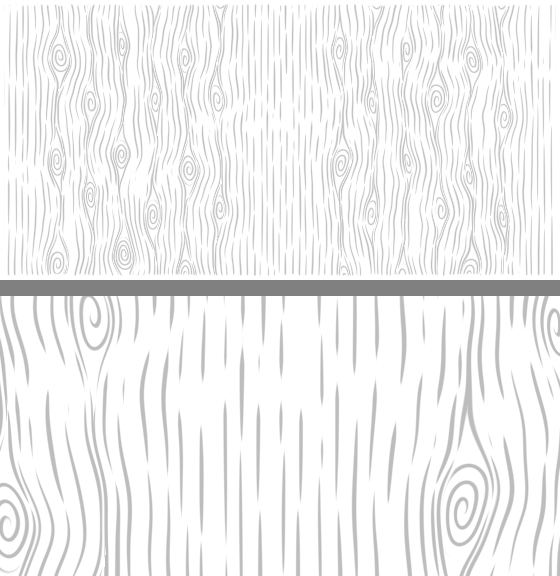
Top, the full canvas; bottom, a detail of the centre.
This texture is drawn by a Shadertoy shader. Its source:

```glsl
// Line-drawn wood grain: broken, tapered grey strokes on white that part around
// columns of spindle-shaped knots. Each knot pushes the grain coordinate sideways;
// strokes are its level lines, and oval spirals fill the knots.

const float SPACING = 0.023;

float hash(vec2 p) {
    return fract(sin(dot(p, vec2(127.1, 311.7))) * 43758.55);
}

// Layered sines bend the fibres, except near the straight edges and middle.
vec2 bend(vec2 p) {
    float amount = smoothstep(0.06, 0.24, abs(fract(p.x + 0.5) - 0.5));
    float wave = 0.009 * sin(p.y * 11.0 + p.x * 9.0)
               + 0.004 * sin(p.y * 29.0 - p.x * 17.0)
               + 0.0012 * sin(p.y * 67.0 + p.x * 40.0);
    return vec2(p.x + amount * wave + 0.001 * sin(p.y * 8.0 + p.x * 50.0), p.y);
}

// Offset from the nearest knot of a column (xy), its half width (z) and height (w).
vec4 knotAt(vec2 p, float column) {
    float x = 0.207 + 0.115 * mod(column, 6.0) + 1.012 * floor(column / 6.0);
    float shift = 0.5 * mod(column, 2.0) + 0.25 * hash(vec2(column, 4.0));
    float row = round(p.y / 0.39 - shift);
    vec2 seed = vec2(column, row);
    float y = (row + shift) * 0.39 + 0.06 * (hash(seed + 7.0) - 0.5);
    float width = 0.017 + 0.018 * hash(seed + 2.0);
    return vec4(p.x - x, p.y - y, width, 0.045 + width);
}

float spindle(vec4 knot) {
    return exp(-knot.y * knot.y / (knot.w * knot.w));
}

// Across-grain coordinate after all knots have pushed the fibres apart.
float grain(vec2 p) {
    p = bend(p);
    float u = p.x;
    for (float column = 0.0; column < 12.0; column++) {
        vec4 knot = knotAt(p, column);
        float edge = knot.z * spindle(knot);
        float side = abs(knot.x);
        float push = edge * exp(-max(side - edge, 0.0) / 0.045);
        u -= sign(knot.x) * min(side, push);
    }
    return u;
}

// Half width of a dash that tapers to both ends (x) and its sideways shift (y).
vec2 dash(float y, float id) {
    float size = mix(0.11, 0.36, hash(vec2(id, 1.0)));
    float along = y / size + 9.0 * hash(vec2(id, 2.0));
    float t = fract(along);
    float chance = hash(vec2(id, floor(along)));
    float taper = pow(4.0 * t * (1.0 - t), 0.4) * 1.45 - 0.5;
    float halfWidth = mix(0.0019, 0.003, chance) * taper - 0.006 * step(chance, 0.03);
    return vec2(halfWidth, fract(chance * 17.0) - 0.5);
}

float stroke(float dist, float halfWidth) {
    float pixel = 1.0 / iResolution.y;
    float ink = smoothstep(-0.9, 0.9, (halfWidth - dist) / pixel);
    return ink * smoothstep(-0.0004, 0.001, halfWidth);
}

void mainImage(out vec4 fragColor, in vec2 fragCoord) {
    vec2 p = fragCoord / iResolution.y;
    float aspect = iResolution.x / iResolution.y;

    // Fibres: dashed lines of the grain coordinate
    float u = grain(p);
    vec2 slope = vec2(grain(p + vec2(0.001, 0.0)), grain(p + vec2(0.0, 0.001))) - u;
    float id = floor(u / SPACING);
    vec2 fibreDash = dash(p.y, id);
    float offset = u / SPACING - id - 0.5 - 0.36 * fibreDash.y;
    float dist = abs(offset) * SPACING / max(length(slope) * 1000.0, 0.5);

    // Loose stepped seams where many fibres thin out and end
    float seam = 0.37 + 0.2 * floor(p.x / 0.67) + 0.11 * (hash(vec2(id, 8.0)) - 0.5);
    float seamThin = smoothstep(0.0, 0.035, abs(p.y - seam) - 0.002);
    float fibre = stroke(dist, fibreDash.x - 0.0028 * (1.0 - seamThin));

    // Nearest knot, with level 0 on its outline and -1 at its heart
    vec2 q = bend(p);
    float rightHalf = step(1.0, q.x);
    float nearest = round((q.x - 0.207 - 1.012 * rightHalf) / 0.115);
    float column = clamp(nearest, 0.0, 5.0) + 6.0 * rightHalf;
    vec4 knot = knotAt(q, column);
    float bulge = spindle(knot);
    float level = abs(knot.x) / knot.z - bulge;
    float steep = length(vec2(1.0 / knot.z, 2.0 * knot.y * bulge / (knot.w * knot.w)));
    float edgeDist = abs(level) / steep;

    // Oval spiral inside the knot
    vec2 radii = vec2(knot.z, 0.8 * knot.w);
    vec2 oval = knot.xy / radii;
    float radius = length(oval);
    float ovalSteep = length(oval / radii) / max(radius, 0.01);
    float rings = max(floor(knot.z / 0.0085), 2.0);
    float turn = atan(oval.x, oval.y) / 6.2832 + hash(vec2(column, 6.0));
    float ringDist = abs(fract(radius * rings + turn) - 0.5) / (rings * ovalSteep);
    float spiral = stroke(ringDist, 0.0021) * smoothstep(1.0, 0.9, radius);
    spiral *= smoothstep(0.08, 0.18, radius);

    // Spiral inside, fibres outside, both kept clear of the dashed outline
    float ink = (level < 0.0 ? spiral : fibre) * smoothstep(0.003, 0.006, edgeDist);
    float outlineId = column + 200.0 + 20.0 * step(0.0, knot.x);
    ink = max(ink, stroke(edgeDist, dash(p.y, outlineId).x));

    // Ragged white margin
    vec2 border = min(p, vec2(aspect, 1.0) - p);
    ink *= smoothstep(0.014, 0.024, border.y + 0.006 * (hash(vec2(id, 3.0)) - 0.5));
    ink *= smoothstep(0.014, 0.02, border.x);

    fragColor = vec4(mix(vec3(1.0), vec3(0.74), ink), 1.0);
}
```
